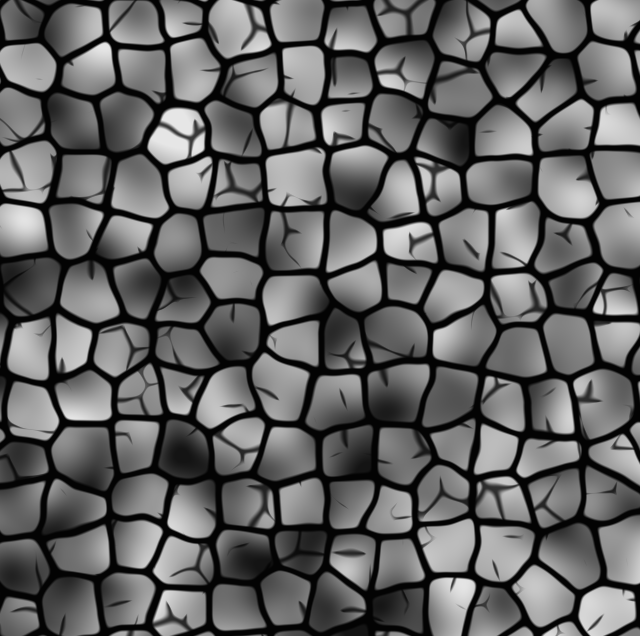
Reproduce this texture procedurally as a WebGL 2 fragment shader.

```glsl
#version 300 es
precision highp float;
// Irregular grey cobble cells with soft black joints, cloudy shading and tapered cracks.

uniform vec2 u_resolution;
out vec4 fragColor;

const float CELLS = 12.0;         // cells across the canvas width
const float CELL_JITTER = 0.62;   // irregularity of the cell layout
const float ROUNDING = 42.0;      // higher gives sharper cell corners
const float JOINT_CORE = 0.033;   // half width of solid black, in cells
const float JOINT_EDGE = 0.088;   // half width including the soft edge
const float WARP_SCALE = 2.3;
const float WARP_AMOUNT = 0.12;
const float CLOUD_SCALE = 1.05;
const float TONE_MEAN = 0.485;
const float SHARED_CONTRAST = 0.50;
const float CELL_CONTRAST = 0.62;
const float CRACK_SCALE = 1.15;
const float CRACK_JITTER = 0.9;
const float CRACK_START = 0.56;   // mask level where cracks begin
const float CRACK_WIDTH = 0.30;
const float CRACK_DEPTH = 0.75;
const float JOINT_TONE = 0.012;

float hash(vec2 p) {
    return fract(sin(dot(p, vec2(127.1, 311.7))) * 43758.5453);
}

vec2 hash2(vec2 p) {
    return vec2(hash(p), hash(p + vec2(37.3, 17.9)));
}

float noise(vec2 p) {
    vec2 i = floor(p), f = fract(p);
    f = f * f * (3.0 - 2.0 * f);
    return mix(mix(hash(i), hash(i + vec2(1, 0)), f.x),
               mix(hash(i + vec2(0, 1)), hash(i + vec2(1, 1)), f.x), f.y);
}

vec2 rotate(vec2 p, float angle) {
    float c = cos(angle), s = sin(angle);
    return vec2(c * p.x - s * p.y, s * p.x + c * p.y);
}

vec2 warp(vec2 p) {
    vec2 q = p * WARP_SCALE;
    return p + WARP_AMOUNT * (vec2(noise(q), noise(q + 31.7)) - 0.5);
}

vec2 site(vec2 id, float jitter) {
    return id + 0.5 + jitter * (hash2(id) - 0.5);
}

// Returns the rounded distance to the cell border and the cell id.
vec3 voronoi(vec2 p, float jitter) {
    vec2 base = floor(p), id = base, nearest = vec2(0);
    float best = 1e3;
    for (int y = -1; y <= 1; y++)
    for (int x = -1; x <= 1; x++) {
        vec2 cell = base + vec2(x, y);
        vec2 r = site(cell, jitter) - p;
        if (dot(r, r) < best) {
            best = dot(r, r);
            nearest = r;
            id = cell;
        }
    }
    float sum = 1e-30;
    for (int y = -2; y <= 2; y++)
    for (int x = -2; x <= 2; x++) {
        if (x == 0 && y == 0) continue;
        vec2 r = site(id + vec2(x, y), jitter) - p;
        float d = dot(0.5 * (nearest + r), normalize(r - nearest));
        sum += exp2(-ROUNDING * d);
    }
    return vec3(-log2(sum) / ROUNDING, id);
}

// Crack darkness: a finer net of borders, widened and hidden by a noise mask.
float cracks(vec2 p) {
    float mask = noise(rotate(p, 0.9) * 1.9 + 8.3) - CRACK_START;
    float width = max(mask, 0.0) * CRACK_WIDTH + 0.012;
    float d = max(voronoi(warp(p * CRACK_SCALE), CRACK_JITTER).x, 0.0);
    float line = 1.0 - smoothstep(0.0, width, d);
    return line * smoothstep(0.0, 0.14, mask);
}

void main() {
    vec2 p = gl_FragCoord.xy / u_resolution.x * CELLS;
    vec3 cell = voronoi(warp(p), CELL_JITTER);
    vec2 offset = 23.0 * hash2(cell.yz + 5.1);

    // Cloudy shading, partly shared and partly different in every cell
    float shared_cloud = noise(rotate(p, 0.6) * CLOUD_SCALE) - 0.5;
    float cell_cloud = noise(rotate(p, 0.25) * CLOUD_SCALE + offset) - 0.5;
    float tone = TONE_MEAN + SHARED_CONTRAST * shared_cloud + CELL_CONTRAST * cell_cloud;
    tone = clamp(tone, 0.08, 0.9);

    // Cracks stop at the joints because each cell has its own offset
    tone *= 1.0 - CRACK_DEPTH * cracks(p + offset);

    float stone = smoothstep(JOINT_CORE, JOINT_EDGE, cell.x);
    fragColor = vec4(vec3(mix(JOINT_TONE, tone, stone)), 1.0);
}
```
